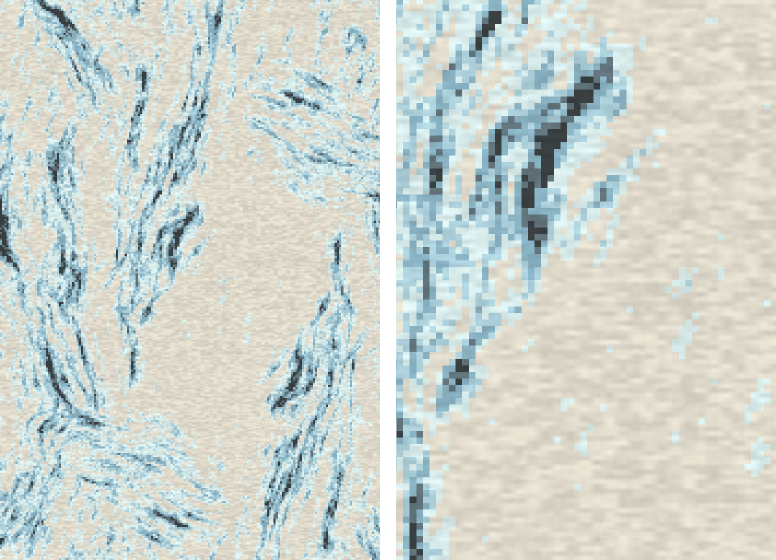
Left, the full canvas; right, a detail of the centre.
Reproduce this texture procedurally as a Shadertoy shader.

```glsl
// A hand-knotted rug: cream ground crossed by broken, brush-like blue streaks.
// Each knot is a square cell; its yarn is chosen by thresholds on a field made of
// long sweeps with stretched noise, folded by a half turn about one centre.

const float KNOT_ROWS = 256.0;            // knots per canvas height
const vec2  TURN_CENTRE = vec2(0.42, 0.447);
const float STREAK_GAIN = 1.85;           // strength of the streak noise
const float KNOT_GAIN = 0.30;             // strength of the single-knot scatter
const float WARP = 0.045;                 // bending of the sweeps
const float WOBBLE = 0.016;               // small sideways shifts along a sweep
const float SPINE = 0.82, FADE = 0.35;    // sweep level at its middle, and its fall
const float RIB_GAIN = 0.14;              // light and dark of the weave

const vec3 CREAM = vec3(0.87, 0.85, 0.79);
const vec3 PALE  = vec3(0.84, 0.915, 0.915);
const vec3 LIGHT = vec3(0.67, 0.81, 0.855);
const vec3 BLUE  = vec3(0.53, 0.69, 0.755);
const vec3 SLATE = vec3(0.38, 0.45, 0.48);
const vec3 DARK  = vec3(0.22, 0.245, 0.25);

// Field levels at which each yarn begins
const float PALE_AT = 0.42, LIGHT_AT = 0.68, BLUE_AT = 0.85;
const float SLATE_AT = 1.07, DARK_AT = 1.19;

// Sweeps as start and end points, with their half widths
const int SWEEPS = 11;
const vec4 SWEEP[SWEEPS] = vec4[SWEEPS](
    vec4(0.39, 0.96, 0.33, 0.72), vec4(0.32, 0.72, 0.25, 0.52),
    vec4(0.245, 0.54, 0.24, 0.32), vec4(0.24, 0.85, 0.215, 0.55),
    vec4(0.345, 0.61, 0.265, 0.43), vec4(0.11, 0.73, 0.155, 0.29),
    vec4(0.0, 0.66, 0.105, 0.30), vec4(0.10, 0.27, 0.03, 0.10),
    vec4(0.13, 0.23, 0.275, 0.18), vec4(0.20, 0.13, 0.325, 0.08),
    vec4(0.07, 0.99, 0.17, 0.84));
const float HALF_WIDTH[SWEEPS] = float[SWEEPS](
    0.030, 0.028, 0.015, 0.016, 0.019, 0.022, 0.032, 0.035, 0.030, 0.038, 0.030);

float hash(vec2 p) {
    vec3 q = fract(vec3(p.xyx) * 0.1031);
    q += dot(q, q.yzx + 33.33);
    return fract((q.x + q.y) * q.z);
}

float noise(vec2 p) {
    vec2 i = floor(p), f = fract(p);
    f = f * f * (3.0 - 2.0 * f);
    return mix(mix(hash(i), hash(i + vec2(1, 0)), f.x),
               mix(hash(i + vec2(0, 1)), hash(i + vec2(1, 1)), f.x), f.y);
}

// Centred two-scale noise
float grain(vec2 p, vec2 coarse, vec2 fine) {
    return 0.57 * noise(p * coarse + 200.0) + 0.43 * noise(p * fine + 500.0) - 0.5;
}

// One sweep: full at its spine, fading outward, streaked along its length
float sweepField(vec2 p, vec4 ends, float halfWidth, float seed) {
    vec2 span = ends.zw - ends.xy, rel = p - ends.xy;
    float len = length(span);
    vec2 dir = span / len;
    float along = dot(rel, dir);
    float across = dir.x * rel.y - dir.y * rel.x;
    across += WOBBLE * (noise(vec2(along * 20.0 + 30.0, seed)) - 0.5);
    float width = halfWidth * mix(0.6, 1.4, noise(vec2(along * 13.0 + 80.0, seed)));
    float dist = length(vec2(across, along - clamp(along, 0.0, len)));
    float streak = grain(vec2(along, across) + seed, vec2(15, 105), vec2(55, 200));
    return SPINE - FADE * dist / width + STREAK_GAIN * streak;
}

// Loose flecks: rare near the centre, crowded towards the borders
float fleckField(vec2 p) {
    float border = smoothstep(0.10, 0.58, distance(p, TURN_CENTRE));
    float cloud = mix(-0.14, 0.33, border) + 0.4 * (noise(p * 9.0 + 70.0) - 0.5);
    vec2 slanted = vec2(p.x - 0.25 * p.y, p.y);
    return cloud + STREAK_GAIN * grain(slanted, vec2(85, 28), vec2(180, 80));
}

float patternField(vec2 p) {
    if (p.x > TURN_CENTRE.x) p = 2.0 * TURN_CENTRE - p;
    p += WARP * (vec2(noise(p * 7.0 + 20.0), noise(p * 7.0 + 60.0)) - 0.5);
    float field = fleckField(p);
    for (int i = 0; i < SWEEPS; i++)
        field = max(field, sweepField(p, SWEEP[i], HALF_WIDTH[i], 1.7 * float(i)));
    return field;
}

vec3 yarn(float field) {
    vec3 c = CREAM;
    c = mix(c, PALE, step(PALE_AT, field));
    c = mix(c, LIGHT, step(LIGHT_AT, field));
    c = mix(c, BLUE, step(BLUE_AT, field));
    c = mix(c, SLATE, step(SLATE_AT, field));
    return mix(c, DARK, step(DARK_AT, field));
}

vec3 rug(vec2 p) {
    vec2 knot = floor(p * KNOT_ROWS);
    float scatter = hash(knot + 11.0) - 0.5;
    vec3 c = yarn(patternField((knot + 0.5) / KNOT_ROWS) + KNOT_GAIN * scatter);
    // Horizontal ribs, faint bands and uneven yarn
    float rib = noise(p * vec2(130, 350)) - 0.5;
    float band = noise(p * vec2(4, 90) + 40.0) - 0.5;
    float uneven = hash(knot + 300.0) - 0.5;
    return c * (1.0 + RIB_GAIN * rib + 0.025 * band + 0.035 * uneven);
}

void mainImage(out vec4 fragColor, in vec2 fragCoord) {
    // Four samples per pixel smooth the knot edges
    vec3 sum = vec3(0.0);
    for (int i = 0; i < 4; i++) {
        vec2 offset = vec2(i % 2, i / 2) * 0.5 - 0.25;
        sum += rug((fragCoord + offset) / iResolution.y);
    }
    fragColor = vec4(sum / 4.0, 1.0);
}
```
